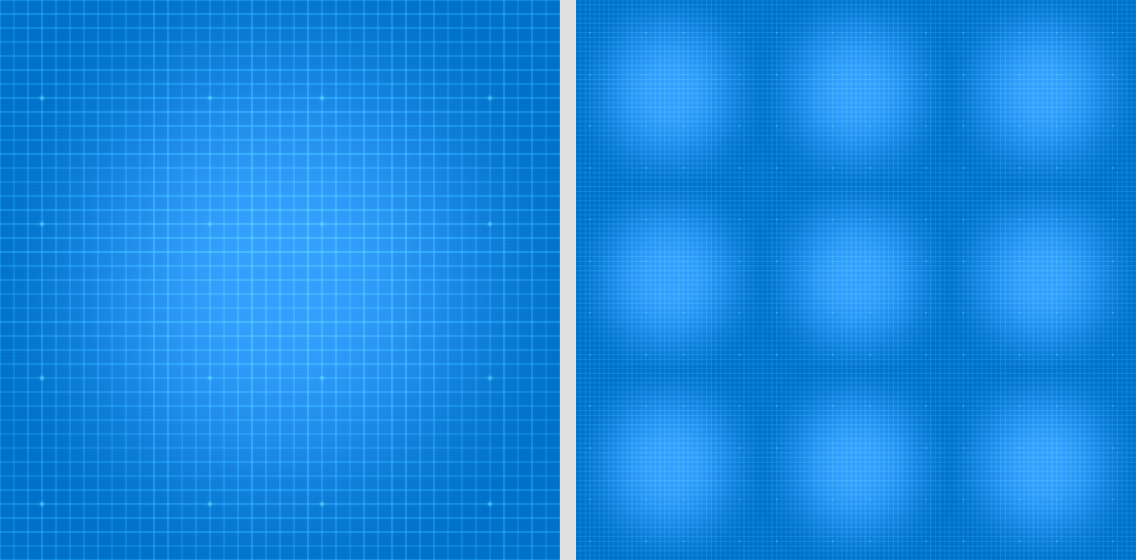
Left, the tile; right, the same tile 3 across and 3 down.
A Shadertoy shader for this pattern:

```glsl
// Blueprint grid: fine pale lines and sparse node dots on a softly lit blue sheet.

const float CELLS = 40.0;        // grid repeats across and down
const float DOT_PERIOD = 20.0;   // cells after which the dot layout repeats
const float LINE_WIDTH = 0.10;   // in cells
const float DOT_RADIUS = 0.14;   // in cells

const vec3 EDGE_BLUE   = vec3(0.000, 0.440, 0.785);
const vec3 CENTER_BLUE = vec3(0.205, 0.622, 0.990);
const vec3 LINE_GAIN   = vec3(0.200, 0.310, 0.280);
const vec3 DOT_BLUE    = vec3(0.360, 0.880, 1.000);

float hash(vec2 p) {
    vec3 q = fract(vec3(p.xyx) * 0.1031);
    q += dot(q, q.yzx + 33.33);
    return fract((q.x + q.y) * q.z);
}

// Radial light, wrapped around the canvas edges
float glow(vec2 uv, vec2 center) {
    vec2 d = fract(uv - center + 0.5) - 0.5;
    return 1.0 - smoothstep(0.06, 0.575, length(d * vec2(1.02, 0.97)));
}

// Pixel coverage of the nearest grid line, with a faint halo and uneven ink
float gridLine(float x, float px, float seed) {
    float id = mod(round(x), CELLS);
    float d = abs(x - round(x));
    float core = clamp((0.5 * (LINE_WIDTH + px) - d) / px, 0.0, min(1.0, LINE_WIDTH / px));
    float halo = exp(-d * d / 0.012);
    float ink = mix(0.5, 1.0, hash(vec2(id, seed)));
    return ink * (0.40 * core + 0.09 * halo);
}

// Soft dots sit on two columns and two rows of each layout period
float nodeDot(vec2 g) {
    vec2 id = mod(round(g), DOT_PERIOD);
    bool onColumn = id.x == 3.0 || id.x == 15.0;
    bool onRow = id.y == 4.0 || id.y == 13.0;
    vec2 d = (g - round(g)) / DOT_RADIUS;
    return onColumn && onRow ? exp(-dot(d, d)) : 0.0;
}

// Faint fine stripes inside some cells, zero at the cell borders
float fineStripes(vec2 g) {
    vec2 id = mod(floor(g), CELLS);
    vec2 wave = sin(fract(g) * 6.28318 * 4.0);
    vec2 amount = vec2(hash(id + 7.0), hash(id + 61.0));
    return dot(wave, amount * amount);
}

void mainImage(out vec4 fragColor, in vec2 fragCoord) {
    vec2 uv = fragCoord / iResolution.xy;
    vec2 grid = uv * CELLS;
    vec2 px = CELLS / iResolution.xy;

    // Lit sheet
    vec3 color = mix(EDGE_BLUE, CENTER_BLUE, glow(uv, vec2(0.5, 0.51)));
    color += 0.005 * fineStripes(grid);

    // Lines, slightly brighter where they cross
    float vertical = gridLine(grid.x, px.x, 11.0);
    float horizontal = gridLine(grid.y, px.y, 29.0);
    float lines = 1.0 - (1.0 - vertical) * (1.0 - horizontal);
    color += LINE_GAIN * lines;

    // Node dots
    color = mix(color, DOT_BLUE, 0.75 * nodeDot(grid));

    fragColor = vec4(clamp(color, 0.0, 1.0), 1.0);
}
```
